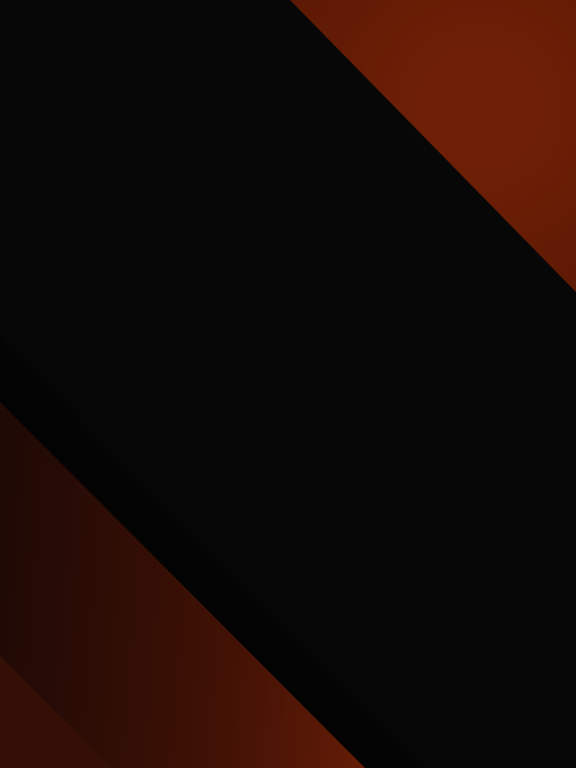
A Shadertoy shader for this background:

```glsl
// Black diagonal band between two ember-red corners.
// Each region is a half plane bounded by a slanted line; the corners are
// shaded by a radial glow and a sideways gradient, with a soft shadow between.

// Signed distance to the line through a and b, positive to the upper right.
float lineDistance(vec2 p, vec2 a, vec2 b) {
    vec2 along = normalize(b - a);
    return dot(p - a, vec2(-along.y, along.x));
}

// Smooth coverage of the positive side of an edge.
float coverage(float distanceToEdge, float softness) {
    return smoothstep(-softness, softness, distanceToEdge);
}

void mainImage(out vec4 fragColor, in vec2 fragCoord) {
    // Height is one unit; x is scaled to span 0 to 0.75.
    vec2 p = fragCoord / iResolution.xy * vec2(0.75, 1.0);
    float pixel = 0.75 / iResolution.y;

    // Black band with a slightly deeper shadow along its lower side
    float shadowEdge = lineDistance(p, vec2(0.0, 0.560), vec2(0.553, 0.0));
    vec3 color = mix(vec3(0.013), vec3(0.027), coverage(shadowEdge, 0.012));

    // Upper right corner: broad radial glow
    float glowRadius = length(p - vec2(0.625, 0.86));
    vec3 upperColor = mix(vec3(0.435, 0.122, 0.024), vec3(0.365, 0.098, 0.016),
                          smoothstep(0.03, 0.32, glowRadius));
    float upperEdge = lineDistance(p, vec2(0.3776, 1.0), vec2(0.75, 0.6198));
    color = mix(color, upperColor, coverage(upperEdge, pixel));

    // Lower left corner: gradient brightening to the right
    float heat = clamp((p.x - 0.08 * (p.y - 0.2)) / 0.49, 0.0, 1.0);
    vec3 lowerColor = mix(vec3(0.125, 0.038, 0.020), vec3(0.31, 0.077, 0.020), heat);
    lowerColor += vec3(0.09, 0.035, 0.004) * heat * heat * heat;

    // Faint lighter panel in the bottom corner
    float panelEdge = lineDistance(p, vec2(0.0, 0.146), vec2(0.146, 0.0));
    vec3 panelColor = vec3(0.205, 0.058, 0.022);
    lowerColor = mix(lowerColor, panelColor, coverage(-panelEdge, 2.0 * pixel));

    float lowerEdge = lineDistance(p, vec2(0.0, 0.4766), vec2(0.4753, 0.0));
    color = mix(color, lowerColor, coverage(-lowerEdge, pixel));

    fragColor = vec4(color, 1.0);
}
```
